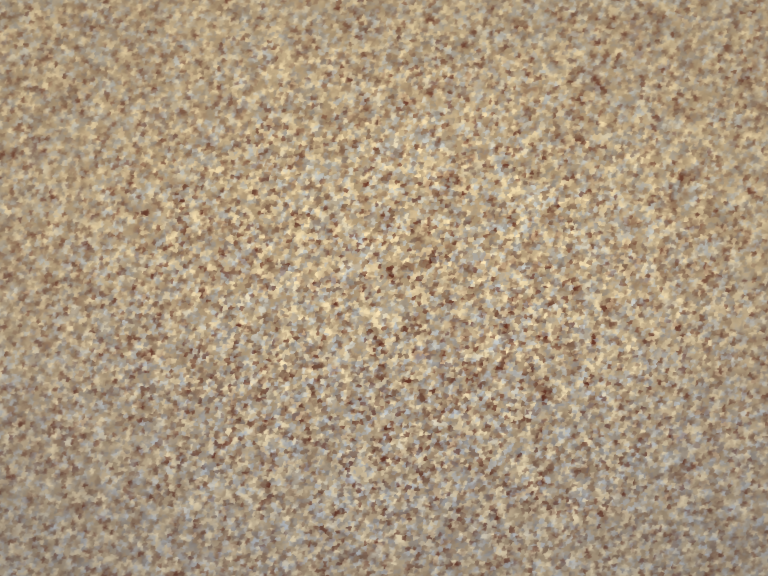
Reproduce this texture procedurally as a WebGL 1 fragment shader.

```glsl
precision highp float;
uniform vec2 u_resolution;

const vec3 MEAN = vec3(0.672, 0.602, 0.512);
const vec3 TAN = vec3(0.67, 0.59, 0.47);
const vec3 CREAM = vec3(0.87, 0.80, 0.65);
const vec3 BROWN = vec3(0.51, 0.40, 0.32);
const vec3 RUST = vec3(0.41, 0.24, 0.18);
const vec3 GREY = vec3(0.59, 0.56, 0.52);
const vec3 PALE_BLUE = vec3(0.72, 0.73, 0.72);

vec3 hash3(vec2 cell, float seed) {
  vec3 q = fract(vec3(cell.xyx + seed) * vec3(0.1031, 0.1030, 0.0973));
  q += dot(q, q.yxz + 33.33);
  return fract((q.xxy + q.yzz) * q.zyx);
}

// Picks a mineral by its share of the grains
vec3 grainColor(float pick, float shade) {
  vec3 color = TAN;
  color = mix(color, CREAM, step(0.33, pick));
  color = mix(color, GREY, step(0.55, pick));
  color = mix(color, PALE_BLUE, step(0.69, pick));
  color = mix(color, BROWN, step(0.81, pick));
  color = mix(color, RUST, step(0.94, pick));
  return color * (0.93 + 0.14 * shade);
}

// Cellular noise whose cell colours melt together at their borders
vec3 softGrains(vec2 p, float sharpness, float seed) {
  vec2 cell = floor(p);
  vec2 local = p - cell;
  vec3 sum = vec3(0.0);
  float total = 0.0;
  for (int y = -1; y <= 1; y++) {
    for (int x = -1; x <= 1; x++) {
      vec2 offset = vec2(float(x), float(y));
      vec3 rnd = hash3(cell + offset, seed);
      vec2 away = offset + 0.1 + 0.8 * rnd.xy - local;
      float shade = fract(rnd.x * 17.0 + rnd.y * 29.0);
      float size = 0.65 + 0.7 * fract(shade * 13.0);
      float weight = exp(-sharpness * size * dot(away, away));
      sum += weight * grainColor(rnd.z, shade);
      total += weight;
    }
  }
  return sum / total;
}

// Broad uneven tone from layered sines
float mottle(vec2 p) {
  float sum = 0.0;
  float amplitude = 0.5;
  for (int i = 0; i < 4; i++) {
    sum += amplitude * sin(p.x + 1.7 * sin(p.y)) * sin(p.y + 1.3 * sin(p.x));
    p = mat2(0.8, 0.6, -0.6, 0.8) * p * 1.9 + 2.3;
    amplitude *= 0.6;
  }
  return sum;
}

// Turns to the slanted grain direction and lengthens along it
vec2 slant(vec2 p, float angle, float stretch) {
  float c = cos(angle);
  float s = sin(angle);
  return vec2(c * p.x + s * p.y, c * p.y - s * p.x) * vec2(1.0 / stretch, 1.0);
}

// Bends the straight cell borders into ragged ones
vec2 ragged(vec2 p, float amount) {
  return p + amount * (sin(p.yx * 3.7 + 1.5 * sin(p * 1.3)) + 0.5 * sin(p.yx * 7.9 + p));
}

void main() {
  vec2 uv = gl_FragCoord.xy / u_resolution;
  vec2 p = gl_FragCoord.xy / u_resolution.y;
  vec2 fromFocus = (uv - vec2(0.54, 0.42)) * vec2(1.1, 1.0);
  float focus = 1.0 - smoothstep(0.12, 0.70, length(fromFocus));

  // Fine grains over coarser clumps, crisp only near the focus
  vec2 grainSpace = slant(p, 0.65, 1.12);
  float sharpness = mix(4.0, 7.0, focus);
  vec3 fine = softGrains(ragged(grainSpace * 152.0 + 40.0, 0.13), sharpness, 3.0) - MEAN;
  vec3 clumps = softGrains(ragged(grainSpace * 92.0 + 90.0, 0.16), sharpness, 71.0) - MEAN;
  float contrast = mix(0.76, 0.96, focus);
  vec3 color = MEAN + contrast * (0.74 * fine + 0.44 * clumps);

  // Warm light above, cool shade below, dim corners
  vec3 light = mix(vec3(0.93, 0.94, 0.98), vec3(1.03, 1.015, 0.985), smoothstep(0.0, 0.75, uv.y));
  light += 0.03 * focus + 0.022 * mottle(p * 5.0);
  light *= 1.02 - 0.2 * dot(uv - 0.5, uv - 0.5);
  gl_FragColor = vec4(clamp(color * light, 0.0, 1.0), 1.0);
}
```
